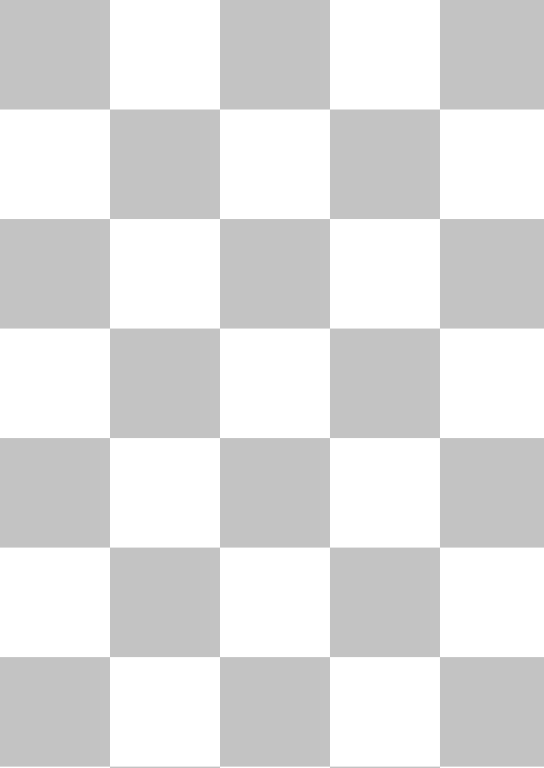
Reproduce this pattern procedurally as a Shadertoy shader.

```glsl
// Signed square wave: +1 in even cells, -1 in odd ones, with edges one pixel soft
vec2 softSquareWave(vec2 cellPos, vec2 pixelInCells) {
    vec2 edgeDistance = 0.5 - abs(mod(cellPos + 0.5, 2.0) - 1.0);
    return clamp(2.0 * edgeDistance / pixelInCells, -1.0, 1.0);
}

// Coverage of the dark squares, from 0 to 1
float checkerboard(vec2 cellPos, vec2 pixelInCells) {
    vec2 wave = softSquareWave(cellPos, pixelInCells);
    return 0.5 + 0.5 * wave.x * wave.y;
}

void mainImage(out vec4 fragColor, in vec2 fragCoord) {
    const vec2 CELL_SIZE = vec2(0.2022, 0.1426); // share of canvas width and height
    const vec3 PAPER_WHITE = vec3(1.0);
    const vec3 TILE_GREY = vec3(0.763);

    // Count cells from the top left corner
    vec2 uv = fragCoord / iResolution.xy;
    vec2 cellPos = vec2(uv.x, 1.0 - uv.y) / CELL_SIZE;
    vec2 pixelInCells = 1.0 / (CELL_SIZE * iResolution.xy);

    float greyCoverage = checkerboard(cellPos, pixelInCells);
    fragColor = vec4(mix(PAPER_WHITE, TILE_GREY, greyCoverage), 1.0);
}
```
